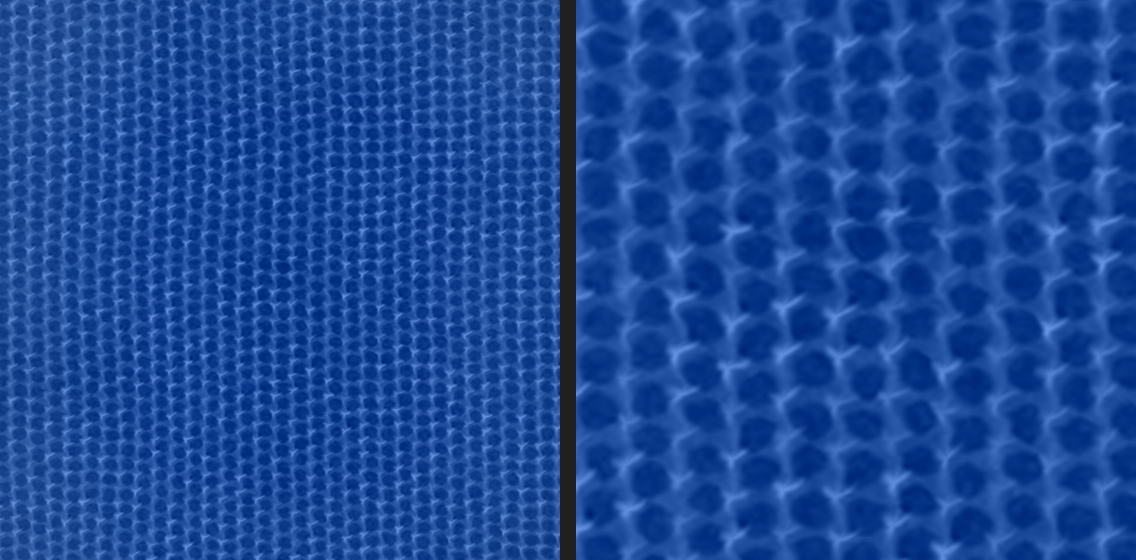
Left, the full canvas; right, a detail of the centre.
Reproduce this texture procedurally as a WebGL 2 fragment shader.

```glsl
#version 300 es
precision highp float;
// Blue knitted mesh: 32 upright ribs by 37 rows of dark rounded stitches.
// Each rib carries pale forked threads between stitches; hashes and value
// noise vary their position and strength, and a broad haze fades the rim.
uniform vec2 u_resolution;
out vec4 fragColor;

float hash(vec2 p) {
    vec3 q = fract(vec3(p.xyx) * 0.1031);
    q += dot(q, q.yzx + 33.33);
    return fract((q.x + q.y) * q.z);
}

float noise(vec2 p) {
    vec2 i = floor(p), f = fract(p);
    f = f * f * (3.0 - 2.0 * f);
    return mix(mix(hash(i), hash(i + vec2(1, 0)), f.x),
               mix(hash(i + vec2(0, 1)), hash(i + vec2(1, 1)), f.x), f.y);
}

// Vertical slip of one column, drifting gently along its length
float columnSlip(float column, float y) {
    return 0.55 * mod(column, 2.0) + 0.4 * hash(vec2(column, 7.0))
         + 0.45 * noise(vec2(column * 3.7, y * 0.18));
}

// Dark rounded hexagon filling the space between two ribs
float stitch(vec2 p) {
    float column = floor(p.x);
    float y = p.y + columnSlip(column, p.y);
    vec2 id = vec2(column, floor(y));
    vec2 q = vec2(fract(p.x), fract(y)) - 0.5;
    q.x += 0.10 * (hash(id + 41.0) - 0.5);
    q.y += 0.12 * (hash(id + 83.0) - 0.5);
    q = abs(q);
    float hexagon = max(q.x, q.x * 0.55 + q.y * 0.82);
    float d = mix(hexagon, length(q * vec2(1.0, 0.95)), 0.5);
    return 1.0 - smoothstep(0.27, 0.46, d + 0.05 * (hash(id) - 0.5));
}

// Pale rib line (x), forked thread (y) and the small shadow above it (z)
vec3 rib(vec2 p) {
    float column = floor(p.x + 0.5);
    float y = p.y + columnSlip(column, p.y) + 0.5;
    vec2 id = vec2(column, floor(y));
    float strength = hash(id + 19.0);
    float t = fract(y) - 0.5 + 0.16 * (hash(id + 5.0) - 0.5);
    float x = p.x - column + 0.07 * sin(6.2832 * y);
    float line = exp(-x * x / 0.016);
    float lean = 0.35 * (hash(id + 61.0) - 0.3);
    float arms = t - 0.65 * abs(x) - lean * x + 0.08;
    float fork = exp(-arms * arms / 0.012) * (1.0 - smoothstep(0.16, 0.38, abs(x)));
    float stem = exp(-x * x / 0.008 - (t + 0.12) * (t + 0.12) / 0.045);
    vec2 s = vec2(x - 0.16, t - 0.27);
    float shade = exp(-dot(s, s) / 0.014) * smoothstep(0.35, 1.0, strength);
    return vec3(line, max(fork, stem) * (0.35 + 0.75 * strength), shade);
}

void main() {
    vec2 uv = gl_FragCoord.xy / u_resolution;

    // Weave grid with a slight sideways wander
    vec2 p = uv * vec2(32.0, 37.0);
    p.x += 0.35 * (noise(uv * vec2(5.0, 4.0)) - 0.5) + 0.22;
    p += 0.14 * (vec2(noise(p * 2.3), noise(p * 2.3 + 50.0)) - 0.5);

    // Tone runs from deep blue at 0 to the palest thread at 1
    vec3 thread = rib(p);
    float tone = 0.29 - 0.25 * stitch(p);
    tone += 0.13 * thread.x + 0.50 * thread.y - 0.20 * thread.z;

    // Fibre grain and soft patches
    tone += 0.14 * (noise(p * 5.0) - 0.5) + 0.08 * (noise(p * 9.0 + 17.0) - 0.5);
    tone += 0.08 * (noise(uv * 6.0 + 3.0) - 0.5);

    // Haze along the rim, strongest at the left and top
    float haze = 0.75 * (1.0 - smoothstep(0.0, 0.35, uv.x))
               + 0.40 * smoothstep(0.65, 1.0, uv.x)
               + 0.55 * smoothstep(0.7, 1.0, uv.y)
               + 0.30 * (1.0 - smoothstep(0.0, 0.25, uv.y));
    haze = min(haze, 1.0);
    tone = tone * (1.0 - 0.15 * haze) + 0.12 * haze - 0.02;

    vec3 deepBlue = vec3(0.01, 0.19, 0.51);
    vec3 paleThread = vec3(0.40, 0.58, 0.89);
    vec3 color = mix(deepBlue, paleThread, clamp(tone, -0.22, 1.1));
    color += haze * vec3(0.025, 0.015, -0.02);
    fragColor = vec4(clamp(color, 0.0, 1.0), 1.0);
}
```
